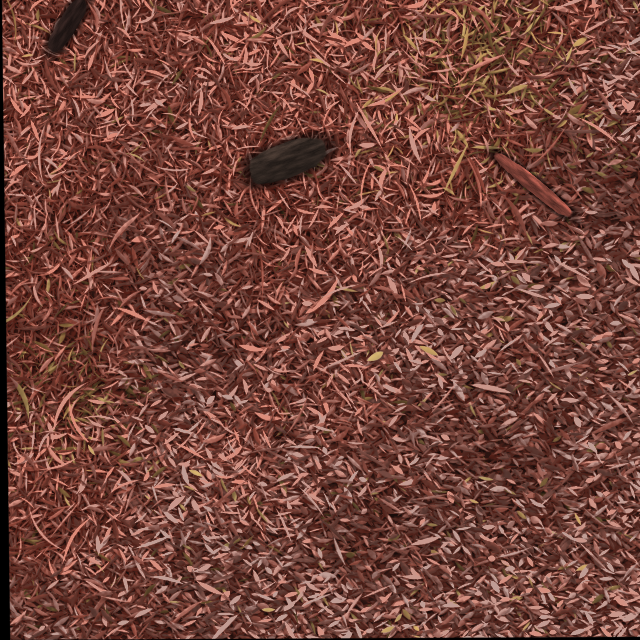
Write a Shadertoy shader that draws this texture.

```glsl
// Shredded red bark mulch: many layers of tapered, bent fibres and chips are
// scattered on rotated grids, each casting a soft shadow on the layers below.
// Fibres carry tone, warmth and greenness; a palette ramp colours the result.

#define LAYERS 17
#define LONG_LAYERS 2
#define FINE_CELLS 37.0
#define LONG_CELLS 17.0
#define FIBRE_WIDTH 0.10
#define SOFTNESS 0.0013
#define SHADOW 0.30
#define TONE_LOW 0.42
#define TONE_HIGH 0.82
#define TONE_SPREAD 0.90
#define PATCH_CONTRAST 0.80

vec4 hash4(vec2 p) {
    vec4 q = fract(p.xyxy * vec4(0.1031, 0.1030, 0.0973, 0.1099));
    q += dot(q, q.wzxy + 33.33);
    return fract((q.xxyz + q.yzzw) * q.zywx);
}

float noise(vec2 p) {
    vec2 i = floor(p), f = fract(p);
    f = f * f * (3.0 - 2.0 * f);
    return mix(mix(hash4(i).x, hash4(i + vec2(1, 0)).x, f.x),
               mix(hash4(i + vec2(0, 1)).x, hash4(i + vec2(1, 1)).x, f.x), f.y);
}

float fbm(vec2 p) {
    float sum = 0.0, amp = 0.53;
    for (int i = 0; i < 4; i++) {
        sum += amp * noise(p);
        p = mat2(0.8, 0.6, -0.6, 0.8) * p * 2.1 + 17.0;
        amp *= 0.5;
    }
    return sum;
}

mat2 rotation(float a) {
    float c = cos(a), s = sin(a);
    return mat2(c, -s, s, c);
}

float spot(vec2 p, vec2 centre, float radius) {
    vec2 d = (p - centre) / radius;
    return exp(-dot(d, d));
}

// Colour ramp from deep gaps to sunlit fibres
vec3 mulchColour(float tone) {
    vec3 shades[6] = vec3[6](vec3(0.17, 0.075, 0.06), vec3(0.32, 0.13, 0.10),
        vec3(0.36, 0.20, 0.17), vec3(0.49, 0.27, 0.23),
        vec3(0.62, 0.40, 0.36), vec3(0.81, 0.58, 0.53));
    float stops[6] = float[6](0.06, 0.20, 0.37, 0.57, 0.78, 0.95);
    vec3 col = shades[0] * mix(0.6, 1.0, smoothstep(0.0, stops[0], tone));
    for (int i = 1; i < 6; i++)
        col = mix(col, shades[i], smoothstep(stops[i - 1], stops[i], tone));
    return col;
}

// One layer of fibres; surface holds tone, warmth and greenness
void addFibres(inout vec3 surface, vec2 uv, int layer, float chips, float grass, float soft) {
    bool isLong = layer >= LAYERS - LONG_LAYERS;
    float depth = float(layer) / float(LAYERS - 1);
    float cells = isLong ? LONG_CELLS : FINE_CELLS * (0.85 + 0.4 * fract(float(layer) * 0.618));
    float turn = float(layer) * 1.3;
    vec2 p = rotation(turn) * uv * cells + float(layer) * 31.7 + 100.0;
    vec2 home = floor(p);
    float aa = soft * cells;
    for (int k = 0; k < 9; k++) {
        vec2 cell = home + vec2(k % 3 - 1, k / 3 - 1);
        vec4 a = hash4(cell + float(layer) * 7.0);
        vec4 b = hash4(cell + float(layer) * 7.0 + 213.0);
        if (isLong && b.w > 0.25 + 0.5 * grass) continue;

        // Local frame: x runs along the fibre, y across it towards the light
        float angle = 3.14159 * (a.z - 0.5) * mix(1.0, 0.7, chips) - 0.15 * chips;
        vec2 q = rotation(angle - turn) * (p - cell - a.xy);
        float len = mix(0.35, 0.85, a.w) * mix(1.0, 0.7, chips);
        float width = FIBRE_WIDTH * mix(0.5, 1.3, b.x * b.x) * mix(0.95, 1.7, chips * b.w);
        if (isLong) width *= 0.55;
        float u = q.x / len;
        q.y -= (b.y - 0.5) * 0.8 * q.x * q.x * (1.0 - 0.6 * chips);
        float halfW = width * (1.0 - u * u);
        float ends = smoothstep(1.15, 0.85, abs(u));

        float shade = ends * smoothstep(0.10, -0.04, abs(q.y + 0.09) - halfW);
        surface.x *= 1.0 - SHADOW * shade;

        float mask = ends * smoothstep(aa, -aa, abs(q.y) - halfW);
        float tone = mix(TONE_LOW, TONE_HIGH, depth) + (b.z - 0.5) * TONE_SPREAD;
        tone += 0.12 * clamp(q.y / width, -1.0, 1.0);
        float green = step(1.0 - 0.45 * grass, fract(b.w * 13.0 + a.w));
        surface = mix(surface, vec3(clamp(tone, 0.04, 1.1), a.x, green), mask);
    }
}

// Loose solid piece with a rough outline and a dark surround
void addPiece(inout vec3 col, vec2 uv, vec2 centre, vec2 size, float angle, vec3 tint) {
    vec2 q = rotation(angle) * (uv - centre);
    vec2 e = pow(abs(q / size), vec2(2.6));
    float d = e.x + e.y - 1.0 + 0.7 * (fbm(uv * 45.0) - 0.5);
    col *= 1.0 - 0.55 * smoothstep(1.6, 0.0, d);
    float grain = fbm(q * vec2(45.0, 190.0));
    vec3 body = tint * (0.45 + 1.1 * grain) * (1.0 + 0.3 * q.y / size.y);
    col = mix(col, body, smoothstep(0.12, -0.12, d));
}

void mainImage(out vec4 fragColor, in vec2 fragCoord) {
    vec2 uv = fragCoord / iResolution.y;
    float soft = max(SOFTNESS, 0.7 / iResolution.y);

    // Broad regions: pale chips, grass and light or dark patches
    float chips = smoothstep(0.25, 0.75, fbm(uv * 4.0 + 5.0) + 0.6 * (uv.x - uv.y));
    float grass = spot(uv, vec2(0.76, 0.92), 0.12) + 0.6 * spot(uv, vec2(0.10, 0.38), 0.10)
                + 0.5 * spot(uv, vec2(0.94, 0.77), 0.05) + 0.06;
    float patches = fbm(uv * vec2(5.0, 7.0) + 40.0);

    vec3 surface = vec3(0.12 + 0.15 * noise(uv * 120.0), 0.5, 0.0);
    for (int i = 0; i < LAYERS; i++) addFibres(surface, uv, i, chips, grass, soft);

    // Patch lighting and fine grain
    float tone = surface.x * (1.0 + PATCH_CONTRAST * (patches - 0.48));
    tone += 0.14 * (noise(uv * 230.0) - 0.5);
    vec3 col = mulchColour(tone);
    float warmth = clamp(surface.y - 0.45 * (chips - 0.5), 0.0, 1.0);
    col *= mix(vec3(0.93, 1.06, 1.10), vec3(1.07, 0.94, 0.89), warmth);
    col = mix(col, vec3(0.55, 0.47, 0.24) * (0.25 + tone), 0.7 * surface.z);

    // Stone, dark stick and split wood
    addPiece(col, uv, vec2(0.45, 0.75), vec2(0.062, 0.026), 0.35, vec3(0.19, 0.15, 0.13));
    addPiece(col, uv, vec2(0.105, 0.96), vec2(0.046, 0.015), 1.0, vec3(0.16, 0.11, 0.10));
    addPiece(col, uv, vec2(0.835, 0.71), vec2(0.072, 0.012), -0.68, vec3(0.52, 0.27, 0.23));

    // Narrow black margin, slightly skewed
    float margin = min(uv.x - mix(0.016, 0.003, uv.y), uv.y - 0.005 * uv.x);
    col *= smoothstep(-soft, soft, margin);
    fragColor = vec4(clamp(col, 0.0, 1.0), 1.0);
}
```
